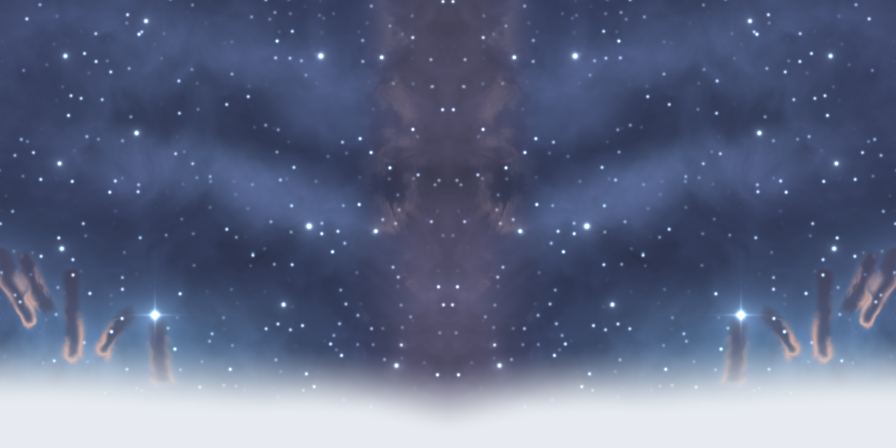
Write a Shadertoy shader that draws this background.

```glsl
const vec3 DEEP = vec3(0.17, 0.20, 0.30);
const vec3 INDIGO = vec3(0.265, 0.305, 0.455);
const vec3 BLUE = vec3(0.37, 0.45, 0.63);
const vec3 MAUVE = vec3(0.325, 0.305, 0.405);
const vec3 TEAL = vec3(0.34, 0.49, 0.62);
const vec3 DUST = vec3(0.25, 0.21, 0.27);
const vec3 RIM = vec3(0.76, 0.61, 0.59);
const vec3 MIST = vec3(0.905, 0.918, 0.94);
const vec3 STARLIGHT = vec3(0.76, 0.90, 1.0);
const float STAR_CELL = 0.052;
const float STAR_CHANCE = 0.36;
const float FADE_LOW = 0.055;
const float FADE_HIGH = 0.22;

// Dust columns: lower end, upper end
const vec4 PILLARS[5] = vec4[5](
    vec4(0.93, 0.30, 0.99, 0.43), vec4(0.88, 0.30, 0.93, 0.41),
    vec4(0.83, 0.22, 0.82, 0.37), vec4(0.75, 0.235, 0.70, 0.28),
    vec4(0.635, 0.155, 0.63, 0.26));

// Bright stars: distance from the axis, height, radius
const vec3 BRIGHT[12] = vec3[12](
    vec3(0.654, 0.297, 0.0085), vec3(0.284, 0.875, 0.0060),
    vec3(0.310, 0.495, 0.0060), vec3(0.862, 0.445, 0.0048),
    vec3(0.695, 0.703, 0.0048), vec3(0.854, 0.875, 0.0045),
    vec3(0.867, 0.635, 0.0042), vec3(0.367, 0.320, 0.0045),
    vec3(0.115, 0.184, 0.0045), vec3(0.148, 0.872, 0.0040),
    vec3(0.674, 0.953, 0.0042), vec3(0.161, 0.484, 0.0040));

float hash(vec2 p) {
    return fract(sin(dot(p, vec2(127.1, 311.7))) * 43758.5453);
}

float noise(vec2 p) {
    vec2 i = floor(p), f = fract(p);
    f = f * f * (3.0 - 2.0 * f);
    return mix(mix(hash(i), hash(i + vec2(1, 0)), f.x),
               mix(hash(i + vec2(0, 1)), hash(i + vec2(1, 1)), f.x), f.y);
}

float fbm(vec2 p) {
    float sum = 0.0, amp = 0.5;
    for (int i = 0; i < 5; i++) {
        sum += amp * noise(p);
        p = mat2(1.6, 1.2, -1.2, 1.6) * p + 7.3;
        amp *= 0.5;
    }
    return sum;
}

float bell(float x, float width) {
    return exp(-x * x / (width * width));
}

float segmentDistance(vec2 p, vec2 a, vec2 b) {
    vec2 ab = b - a;
    return length(p - a - ab * clamp(dot(p - a, ab) / dot(ab, ab), 0.0, 1.0));
}

vec3 nebula(vec2 q, float cloud, float fine) {
    float y = q.y + 0.10 * (cloud - 0.5);
    float side = smoothstep(0.08, 0.26, q.x);
    float inner = side * (1.0 - smoothstep(0.65, 0.95, q.x));
    vec3 col = mix(DEEP, INDIGO, clamp(0.72 + 1.5 * (cloud - 0.48), 0.0, 1.0));

    // Slanted bright ridges and the dark lanes between them
    float ridge = bell(y - 0.39 - 0.44 * q.x, 0.10) * inner;
    float upper = bell(y - 0.74 - 0.25 * q.x, 0.09) * inner;
    col = mix(col, BLUE, 0.72 * ridge + 0.42 * upper);
    col = mix(col, DEEP, 0.65 * inner * bell(y - 0.58 - 0.22 * q.x, 0.055));
    col = mix(col, DEEP, 0.60 * side * bell(y - 0.25 - 0.30 * q.x, 0.11));
    col = mix(col, DEEP, 0.45 * bell(q.x - 0.90, 0.16) * bell(y - 0.82, 0.12));

    // Central column and its ragged margins
    float column = 1.0 - smoothstep(0.06, 0.21, q.x + 0.12 * (cloud - 0.5));
    col = mix(col, MAUVE * (0.75 + 0.5 * cloud), 0.85 * column);
    col = mix(col, DEEP, 0.55 * bell(q.x - 0.14, 0.08) * bell(y - 0.56, 0.06));
    float wisp = bell(q.x - 0.15 + 0.20 * (fine - 0.5), 0.035);
    wisp *= smoothstep(0.45, 0.65, fine) * (0.25 + 0.75 * bell(q.y - 0.30, 0.18));
    col = mix(col, RIM, 0.55 * wisp);

    // Blue glow low at the sides
    float low = 1.0 - smoothstep(0.14, 0.42, q.y);
    col = mix(col, TEAL, 0.65 * low * smoothstep(0.15, 0.55, q.x));
    return col * (0.84 + 0.32 * fine);
}

vec3 addPillars(vec3 col, vec2 q, float cloud, float fine) {
    vec2 p = q + 0.07 * (vec2(cloud, fine) - 0.5);
    for (int i = 0; i < 5; i++) {
        float d = segmentDistance(p, PILLARS[i].xy, PILLARS[i].zw) - 0.018;
        float tip = 1.0 - smoothstep(0.0, 0.16, q.y - PILLARS[i].y);
        col += 0.16 * TEAL * exp(-max(d, 0.0) * 22.0);
        col = mix(col, DUST, 0.55 * (1.0 - smoothstep(-0.012, 0.012, d)));
        col = mix(col, RIM, bell(d, 0.008) * tip * smoothstep(0.3, 0.6, fine));
    }
    return col;
}

vec3 starField(vec2 q) {
    vec3 light = vec3(0.0);
    // Scattered faint stars
    for (int k = 0; k < 2; k++) {
        float size = STAR_CELL / (1.0 + 0.7 * float(k));
        vec2 id = floor(q / size) + 31.0 * float(k);
        vec2 spot = 0.2 + 0.6 * vec2(hash(id + 3.1), hash(id + 8.7));
        float d = length(fract(q / size) - spot) * size;
        float power = step(hash(id), STAR_CHANCE) * pow(hash(id + 5.3), 3.0);
        light += STARLIGHT * power * bell(d, 0.0036);
    }
    // Bright stars with halos
    for (int i = 0; i < 12; i++) {
        float r = BRIGHT[i].z, d = length(q - BRIGHT[i].xy);
        light += STARLIGHT * (bell(d, r) + 0.22 * exp(-d / (2.0 * r)));
    }
    // Cross flare on the largest star
    vec2 f = abs(q - BRIGHT[0].xy);
    light += 0.5 * STARLIGHT * exp(-min(f.x, f.y) * 400.0 - max(f.x, f.y) * 45.0);
    return light + 0.22 * TEAL * exp(-length(f) * 14.0);
}

void mainImage(out vec4 fragColor, in vec2 fragCoord) {
    vec2 p = fragCoord / iResolution.y;
    vec2 q = vec2(abs(p.x - 0.5 * iResolution.x / iResolution.y), p.y);
    float cloud = fbm(q * vec2(4.0, 5.0) + 2.0);
    float fine = fbm(q * 17.0 + 3.0 * cloud);
    vec3 col = nebula(q, cloud, fine);
    col = addPillars(col, q, cloud, fine) + starField(q);

    // Pale mist along the bottom
    float level = q.y - 0.045 * q.x + 0.02 * bell(q.x, 0.12) + 0.03 * (cloud - 0.5);
    col = mix(col, MIST, 1.0 - smoothstep(FADE_LOW, FADE_HIGH, level));
    fragColor = vec4(clamp(col, 0.0, 1.0), 1.0);
}
```
